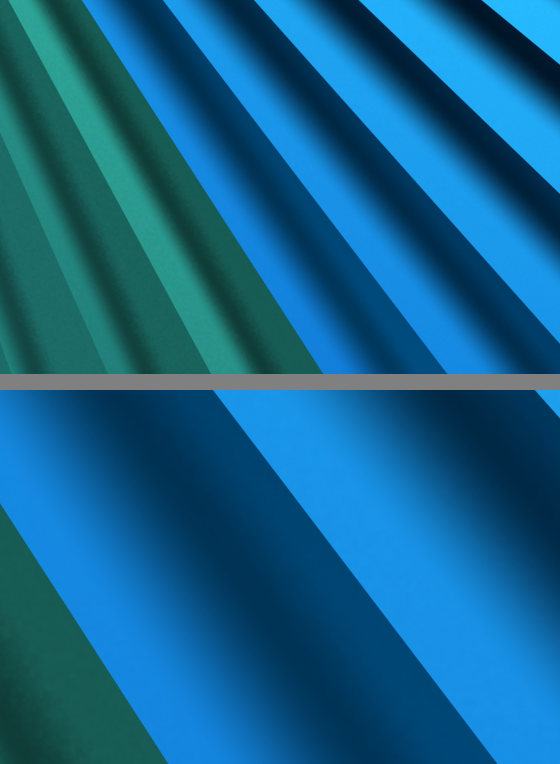
Top, the full canvas; bottom, a detail of the centre.
This background is drawn by a Shadertoy shader. Its source:

```glsl
// A fan of overlapping paper sheets, green then blue, spreading from a point
// above the upper left. Polar angle is cut into equal sheets; each has a lit
// face, a soft crease shadow and a dark fold ending in a crisp edge.

const float SHEET_ANGLE = 0.0769;

float hash(vec2 p) {
    vec3 q = fract(vec3(p.xyx) * 0.1031);
    q += dot(q, q.yzx + 33.33);
    return fract((q.x + q.y) * q.z);
}

float noise(vec2 p) {
    vec2 i = floor(p), f = fract(p);
    f = f * f * (3.0 - 2.0 * f);
    return mix(mix(hash(i), hash(i + vec2(1, 0)), f.x),
               mix(hash(i + vec2(0, 1)), hash(i + vec2(1, 1)), f.x), f.y);
}

// Colour of sheet n; s runs from 0 to 1 across it
vec3 sheet(float n, float s, float radius, float height, float grain) {
    bool green = n < 1.5;
    vec3 face, fold;
    if (green) {
        face = mix(vec3(0.13, 0.50, 0.48), vec3(0.18, 0.64, 0.59),
                   clamp(0.5 * n + 0.5 * height, 0.0, 1.0));
        fold = mix(vec3(0.11, 0.42, 0.40), vec3(0.09, 0.36, 0.33),
                   clamp(0.5 * (n + 1.0), 0.0, 1.0));
    } else {
        face = mix(vec3(0.07, 0.50, 0.86), vec3(0.15, 0.73, 1.0),
                   clamp(0.17 * (n - 2.0) + 0.3 * height, 0.0, 1.0));
        fold = mix(vec3(0.0, 0.30, 0.50), vec3(0.0, 0.14, 0.26),
                   clamp((n - 2.0) / 3.0, 0.0, 1.0));
        fold *= 1.0 - 0.2 * height;
    }

    // Folds narrow towards the right and towards the top
    float foldWidth = (0.74 - 0.1 * height) * exp(-(0.2 + 0.05 * height) * (n + 1.0));
    float crease = (s - 1.0 + foldWidth) * SHEET_ANGLE * radius;
    crease += (green ? 0.008 : 0.004) * grain;

    // Darkest along the crease, easing out on both sides
    float creaseShade = green ? 0.66 : 0.74;
    fold *= mix(creaseShade, 1.0, smoothstep(0.0, 0.06, crease));
    float reach = green ? 0.065 : 0.12;
    vec3 color = mix(fold, face, smoothstep(0.0, reach, -crease));
    return color * (1.0 + (green ? 0.06 : 0.025) * grain);
}

void mainImage(out vec4 fragColor, in vec2 fragCoord) {
    vec2 p = fragCoord / iResolution.xy * vec2(1.5, 1.0);
    vec2 ray = p - vec2(-1.002, 2.887);
    float radius = length(ray);
    float fan = (atan(ray.x, -ray.y) - 0.4205) / SHEET_ANGLE;
    float grain = noise(p * 170.0) * 0.6 + noise(p * 330.0) * 0.4 - 0.5;

    // Blend the two sheets that meet at the nearest crisp edge
    float n = floor(fan + 0.5);
    float edge = (fan - n) * SHEET_ANGLE * radius;
    float soft = 0.8 / iResolution.y;
    vec3 left = sheet(n - 1.0, fan - n + 1.0, radius, p.y, grain);
    vec3 right = sheet(n, fan - n, radius, p.y, grain);
    fragColor = vec4(mix(left, right, smoothstep(-soft, soft, edge)), 1.0);
}
```
